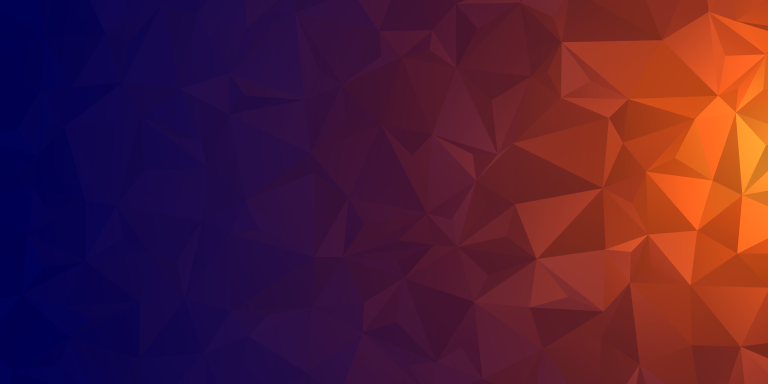
Write a Shadertoy shader that draws this background.

```glsl
#define GLOW vec2(2.05, 0.59)
#define CELL 0.145
#define JITTER 0.88
#define SPLIT_CHANCE 0.28
#define NEAR_CONTRAST 0.34
#define FAR_CONTRAST 0.09
#define HUE_SHIFT 0.11
#define HAZE vec3(0.10, 0.09, 0.06)
#define HUB_LEFT vec2(1.24, 0.53)
#define HUB_MID vec2(1.57, 0.51)
#define HUB_RIGHT vec2(1.81, 0.69)

// Colours from the hot core outwards, in equal steps of distance
const float RAMP_STEP = 0.25;
const vec3 RAMP[9] = vec3[9](
    vec3(1.00, 0.62, 0.18), vec3(0.88, 0.33, 0.09), vec3(0.60, 0.20, 0.12),
    vec3(0.41, 0.13, 0.16), vec3(0.29, 0.08, 0.19), vec3(0.20, 0.06, 0.24),
    vec3(0.12, 0.04, 0.28), vec3(0.06, 0.02, 0.30), vec3(0.00, 0.00, 0.32));

vec3 ramp(float dist) {
    float s = clamp(dist / RAMP_STEP, 0.0, 7.999);
    int i = int(s);
    return mix(RAMP[i], RAMP[i + 1], s - float(i));
}

vec2 hash2(vec2 p) {
    vec3 q = fract(p.xyx * vec3(0.1031, 0.1030, 0.0973) + 0.37);
    q += dot(q, q.yzx + 33.33);
    return fract((q.xx + q.yz) * q.zy);
}

float cross2(vec2 a, vec2 b) {
    return a.x * b.y - a.y * b.x;
}

// Signed distance to a line, positive on its left
float edgeDistance(vec2 p, vec2 a, vec2 b) {
    return cross2(b - a, p - a) / max(length(b - a), 1e-4);
}

// One scattered vertex per cell; hubs replace the vertex of their cell
vec2 vertex(vec2 id) {
    if (id == floor(HUB_LEFT / CELL)) return HUB_LEFT;
    if (id == floor(HUB_MID / CELL)) return HUB_MID;
    if (id == floor(HUB_RIGHT / CELL)) return HUB_RIGHT;
    return (id + 0.5 + JITTER * (hash2(id) - 0.5)) * CELL;
}

// Flat tone plus a soft slope of light across the facet
vec3 facetColor(vec2 p, vec2 center, vec2 seed) {
    vec2 tone = hash2(seed) - 0.5;
    float angle = 6.2832 * hash2(seed + 17.3).x;
    float slope = dot(p - center, vec2(cos(angle), sin(angle))) / CELL;
    float dist = distance(GLOW, mix(center, p, 0.6));
    float nearness = 1.0 - smoothstep(0.1, 1.3, dist);
    float contrast = mix(FAR_CONTRAST, NEAR_CONTRAST, nearness);
    vec3 color = ramp(dist + HUE_SHIFT * tone.y);
    color *= 1.0 + contrast * (tone.x + 0.25 * slope);
    return color + HAZE * max(tone.x + 0.2 * slope, 0.0) * (0.12 + nearness);
}

// Colour weighted by smooth coverage; corners run anticlockwise
vec4 facet(vec2 p, vec2 a, vec2 b, vec2 c, vec2 seed, float pixel) {
    float inside = min(edgeDistance(p, a, b),
                       min(edgeDistance(p, b, c), edgeDistance(p, c, a)));
    float cover = clamp(0.5 + inside / pixel, 0.0, 1.0);
    return vec4(facetColor(p, (a + b + c) / 3.0, seed), 1.0) * cover;
}

// Some triangles break into a fan of three around an inner point
vec4 triangle(vec2 p, vec2 a, vec2 b, vec2 c, vec2 seed, float pixel) {
    vec2 r = hash2(seed + 41.7);
    if (r.x > SPLIT_CHANCE) return facet(p, a, b, c, seed, pixel);
    vec2 inner = mix(mix(a, b, 0.3 + 0.4 * r.y), c, 0.25 + 0.5 * r.x);
    return facet(p, a, b, inner, seed + 3.1, pixel)
         + facet(p, b, c, inner, seed + 5.7, pixel)
         + facet(p, c, a, inner, seed + 9.2, pixel);
}

// Quad between four vertices, cut along its shorter inner diagonal
vec4 quad(vec2 p, vec2 id, float pixel) {
    vec2 a = vertex(id), b = vertex(id + vec2(1, 0));
    vec2 c = vertex(id + 1.0), d = vertex(id + vec2(0, 1));
    bool acInside = cross2(c - a, b - a) < 0.0 && cross2(c - a, d - a) > 0.0;
    bool bdInside = cross2(d - b, c - b) < 0.0 && cross2(d - b, a - b) > 0.0;
    bool cutAC = acInside && (!bdInside || distance(a, c) < distance(b, d));
    vec2 seed = id * 2.0 + 60.0;
    if (cutAC) return triangle(p, a, b, c, seed, pixel)
                    + triangle(p, a, c, d, seed + vec2(1, 0), pixel);
    return triangle(p, a, b, d, seed, pixel)
         + triangle(p, b, c, d, seed + vec2(1, 0), pixel);
}

void mainImage(out vec4 fragColor, in vec2 fragCoord) {
    vec2 p = fragCoord / iResolution.xy * vec2(2.0, 1.0);
    float pixel = 1.0 / iResolution.y;

    // Only the four quads touching this cell can cover the point
    vec2 cell = floor(p / CELL);
    vec4 sum = vec4(0.0);
    for (int y = -1; y <= 0; y++)
        for (int x = -1; x <= 0; x++)
            sum += quad(p, cell + vec2(x, y), pixel);

    fragColor = vec4(clamp(sum.rgb / max(sum.a, 1e-4), 0.0, 1.0), 1.0);
}
```
